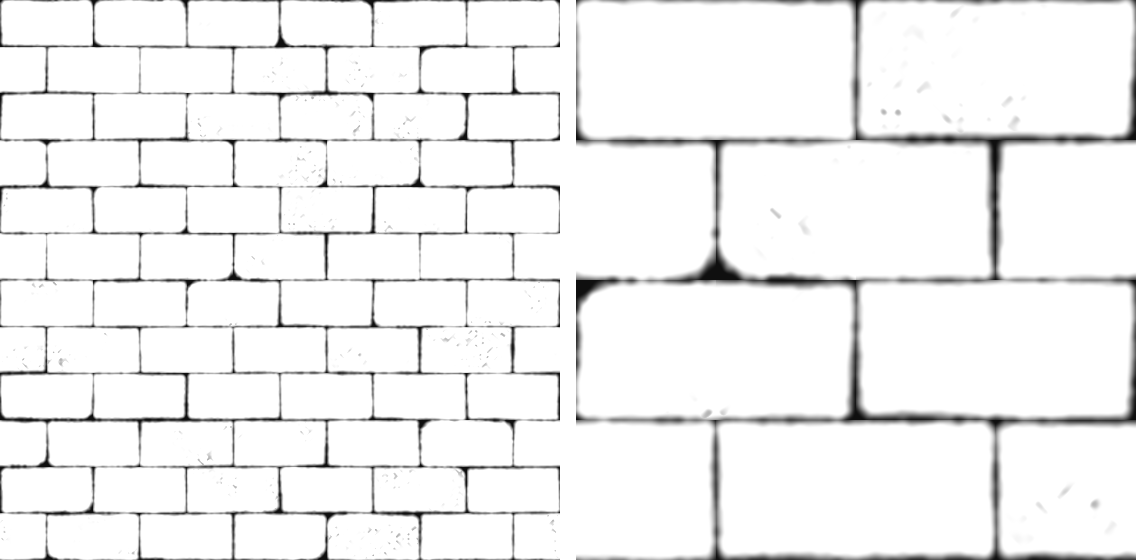
Left: the whole. Right: its middle third, enlarged.
Reproduce this texture map procedurally as a WebGL 2 fragment shader.

```glsl
#version 300 es
precision highp float;
// Running-bond brick wall mask: white bricks, thin soft black joints.
// Each brick is a rounded box whose edge gaps and corner radii come from
// hashes; periodic noise roughens the joints and scatters faint pits.

uniform vec2 u_resolution;
out vec4 fragColor;

const vec2 BRICK_COUNT = vec2(6.0, 12.0);
const vec3 FACE_COLOR = vec3(1.0);
const vec3 JOINT_COLOR = vec3(0.06);
const float MAX_GAP = 0.0032;
const float EDGE_SOFTNESS = 0.0037;

float hash(vec2 p) {
    vec3 q = fract(p.xyx * vec3(0.1031, 0.1030, 0.0973));
    q += dot(q, q.yzx + 33.33);
    return fract((q.x + q.y) * q.z);
}

// Value noise that wraps after one canvas.
float tiledNoise(vec2 uv, float period, float seed) {
    vec2 p = uv * period;
    vec2 cell = floor(p);
    vec2 f = fract(p);
    f = f * f * (3.0 - 2.0 * f);
    vec2 lo = mod(cell, period) + seed;
    vec2 hi = mod(cell + 1.0, period) + seed;
    float bottom = mix(hash(lo), hash(vec2(hi.x, lo.y)), f.x);
    float top = mix(hash(vec2(lo.x, hi.y)), hash(hi), f.x);
    return mix(bottom, top, f.y);
}

// Gap along one brick edge, drifting from one end (t = 0) to the other.
// Squaring keeps most edges thin and leaves a few wide.
float edgeGap(vec2 id, float edge, float t) {
    vec2 key = id * 7.0 + edge * 53.0;
    float drift = mix(hash(key + 11.0), hash(key + 29.0), smoothstep(0.0, 1.0, t));
    return MAX_GAP * drift * drift;
}

// Most corners are tight; a few are heavily worn.
float cornerRadius(vec2 id, vec2 side) {
    float wear = hash(id * 5.0 + side * vec2(71.0, 137.0) + 3.0);
    return mix(0.0065, 0.027, pow(wear, 7.0));
}

float roundedBox(vec2 p, vec2 halfSize, float radius) {
    vec2 q = abs(p) - halfSize + radius;
    return length(max(q, 0.0)) + min(max(q.x, q.y), 0.0) - radius;
}

// Small flecks gathered in patches on some of the bricks.
float pits(vec2 uv, vec2 id) {
    float worn = step(0.55, hash(id * 3.0 + 91.0));
    float patchMask = smoothstep(0.6, 0.85, tiledNoise(uv, 22.0, 17.0));
    // The integer rotation keeps the wrap and hides the lattice axes.
    vec2 diagonal = vec2(uv.x + uv.y, uv.y - uv.x);
    float fleck = smoothstep(0.74, 1.0, tiledNoise(diagonal, 120.0, 43.0));
    return 0.32 * worn * patchMask * fleck;
}

void main() {
    vec2 uv = gl_FragCoord.xy / u_resolution;

    // Brick cell; even rows are shifted by half a brick.
    vec2 grid = uv * BRICK_COUNT;
    float row = floor(grid.y);
    grid.x += 0.5 * (1.0 - mod(row, 2.0));
    vec2 id = vec2(mod(floor(grid.x), BRICK_COUNT.x), row);
    vec2 cell = fract(grid);
    vec2 local = (cell - 0.5) / BRICK_COUNT;
    vec2 side = step(0.5, cell);

    // Uneven brick outline.
    vec2 gap = vec2(edgeGap(id, side.x, cell.y), edgeGap(id, 2.0 + side.y, cell.x));
    float radius = cornerRadius(id, side);
    float dist = roundedBox(local, 0.5 / BRICK_COUNT - gap, radius);

    // Broad drift in joint weight, then ragged edges that roughen at worn corners.
    float drift = tiledNoise(uv, 26.0, 83.0) - 0.5;
    float wobble = tiledNoise(uv, 80.0, 5.0) - 0.5;
    float grain = tiledNoise(uv, 180.0, 61.0) - 0.5;
    dist += 0.0022 * drift + (0.0013 * wobble + 0.0012 * grain) * (0.7 + 50.0 * radius);

    float softness = max(EDGE_SOFTNESS, 0.8 / u_resolution.y);
    float joint = smoothstep(-softness, softness, dist);
    float ink = max(joint, pits(uv, id));
    fragColor = vec4(mix(FACE_COLOR, JOINT_COLOR, ink), 1.0);
}
```
